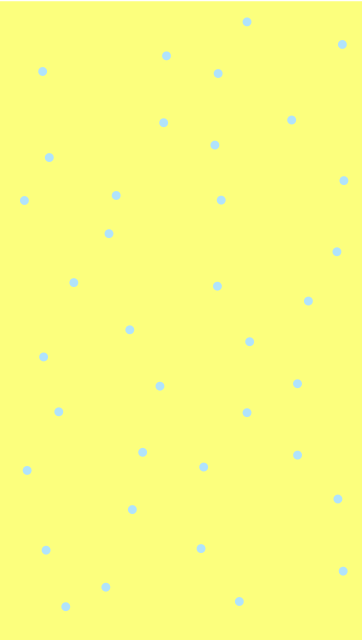
This pattern is drawn by a WebGL 1 fragment shader. Its source:

```glsl
precision highp float;
// Sparse pale blue dots scattered over a flat lemon ground with a thin white top edge.

uniform vec2 u_resolution;

const vec3 LEMON = vec3(0.99, 1.0, 0.49);
const vec3 SKY = vec3(0.69, 0.89, 0.99);
const vec3 WHITE = vec3(1.0);

// All lengths are fractions of the canvas height.
const vec2 CELL_SIZE = vec2(0.1416, 0.102);
const vec2 JITTER = vec2(0.68, 0.5);
const float DOT_RADIUS = 0.0069;
const float MARGIN = 0.02;
const float STRIP_HEIGHT = 0.00195;

// Two pseudo-random values in 0..1 for a grid cell.
vec2 hash2(vec2 cell) {
  vec2 mixed = vec2(dot(cell, vec2(127.1, 311.7)),
                    dot(cell, vec2(269.5, 183.3)));
  return fract(sin(mixed) * 43758.545);
}

// Coverage of a shape from its signed distance, softened over the edge width.
float coverage(float distanceToEdge, float edge) {
  return clamp(0.5 - distanceToEdge / edge, 0.0, 1.0);
}

// One jittered dot per cell; odd columns are shifted by half a cell.
// Dots never leave their cell, so no neighbour search is needed.
float scatteredDots(vec2 p, vec2 cellSize, vec2 jitter, float radius, float edge) {
  vec2 grid = p / cellSize;
  float shift = 0.5 * mod(floor(grid.x), 2.0);
  vec2 cell = floor(grid + vec2(0.0, shift));
  vec2 local = 0.5 + (hash2(cell + 7.0) - 0.5) * jitter;
  vec2 centre = (cell + local - vec2(0.0, shift)) * cellSize;

  // Leave out dots that the upper or lower border would cut.
  float inside = step(MARGIN, centre.y) * step(centre.y, 1.0 - MARGIN);
  return inside * coverage(length(p - centre) - radius, edge);
}

void main() {
  vec2 p = gl_FragCoord.xy / u_resolution.y;
  float edge = 1.0 / u_resolution.y;

  float dots = scatteredDots(p, CELL_SIZE, JITTER, DOT_RADIUS, edge);
  float strip = coverage(1.0 - STRIP_HEIGHT - p.y, edge);

  vec3 colour = mix(LEMON, SKY, dots);
  colour = mix(colour, WHITE, strip);
  gl_FragColor = vec4(colour, 1.0);
}
```
